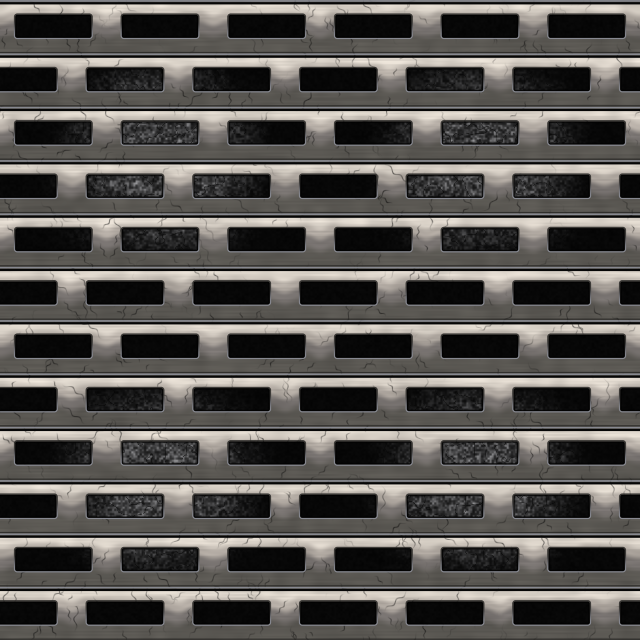
Reproduce this texture procedurally as a Shadertoy shader.

```glsl
// Worn metal slats with staggered rounded slots over a dark, patchily lit stone floor.

const float ROWS = 12.0;
const float COLUMNS = 6.0;
const float ROW_START = 0.0052;               // first seam, below the top edge
const float STAGGER = 0.328;                  // shift of odd rows, in columns
const vec2  SLOT_HALF = vec2(0.0597, 0.0181); // half size, in canvas units
const float SLOT_CENTRE = 0.43;               // height in the row, from its top
const float SLOT_RADIUS = 0.0035;
const float RIM_WIDTH = 0.0022;
const float SCRATCH_WIDTH = 0.0008;
const float SCRATCH_STRENGTH = 0.62;

const vec3 PALE  = vec3(0.86, 0.83, 0.79);
const vec3 LIGHT = vec3(0.69, 0.66, 0.63);
const vec3 MID   = vec3(0.47, 0.45, 0.44);
const vec3 DEEP  = vec3(0.35, 0.34, 0.32);
const vec3 EDGE  = vec3(0.56, 0.57, 0.61);
const vec3 BLACK = vec3(0.025);
const vec3 STONE = vec3(0.27, 0.27, 0.275);

float hash(vec2 p) {
    vec3 q = fract(vec3(p.xyx) * 0.1031);
    q += dot(q, q.yzx + 33.33);
    return fract((q.x + q.y) * q.z);
}

// Value noise over the canvas, wrapping after a whole number of cells
float noise(vec2 uv, vec2 cells) {
    vec2 p = uv * cells, i = floor(p), f = fract(p);
    f = f * f * (3.0 - 2.0 * f);
    vec2 a = mod(i, cells), b = mod(i + 1.0, cells);
    return mix(mix(hash(a), hash(vec2(b.x, a.y)), f.x),
               mix(hash(vec2(a.x, b.y)), hash(b), f.x), f.y);
}

float roundedBox(vec2 p, vec2 halfSize, float radius) {
    vec2 q = abs(p) - halfSize + radius;
    return length(max(q, 0.0)) + min(max(q.x, q.y), 0.0) - radius;
}

float band(float x, float centre, float halfWidth, float soft) {
    return 1.0 - smoothstep(halfWidth - soft, halfWidth + soft, abs(x - centre));
}

// Short bent strokes, mostly upright, one at most per wrapped cell
float scratches(vec2 uv, float cells, float seed, float px) {
    vec2 cell = floor(uv * cells);
    float ink = 0.0;
    for (int j = -1; j <= 1; j++)
    for (int i = -1; i <= 1; i++) {
        vec2 c = cell + vec2(i, j);
        vec2 id = mod(c, cells) + seed;
        vec2 centre = c + vec2(hash(id + 3.1), hash(id + 7.7));
        float angle = (hash(id + 11.3) - 0.5) * 2.0;
        float reach = mix(0.2, 0.75, hash(id + 17.9));
        vec2 d = uv * cells - centre;
        d = mat2(cos(angle), sin(angle), -sin(angle), cos(angle)) * d;
        d.x += (hash(id + 23.3) - 0.5) * d.y * d.y + 0.05 * sin(d.y * 14.0 + id.x);
        float along = 1.0 - smoothstep(0.2 * reach, reach, abs(d.y));
        float across = band(d.x / cells, 0.0, SCRATCH_WIDTH, max(px, 0.0006));
        ink = max(ink, along * across * step(0.45, hash(id + 31.7)));
    }
    return ink;
}

// Grainy stone, brightest at the middle of each quarter of the canvas
vec3 stoneFloor(vec2 uv) {
    vec2 wave = 0.5 - 0.5 * cos(uv * 12.566371);
    float glow = smoothstep(0.18, 0.95, wave.x * wave.y + 0.1 * noise(uv, vec2(24.0)));
    float grain = 0.6 * noise(uv, vec2(300.0)) + 0.4 * noise(uv, vec2(150.0));
    float vein = abs(noise(uv, vec2(64.0)) + 0.3 * noise(uv, vec2(160.0)) - 0.65);
    float texture_ = (0.25 + 1.5 * grain * grain + 0.35 * grain)
                   * mix(0.45, 1.0, smoothstep(0.0, 0.05, vein));
    return BLACK * (0.5 + grain) + STONE * texture_ * glow;
}

void mainImage(out vec4 fragColor, in vec2 fragCoord) {
    vec2 uv = fragCoord / iResolution.xy;
    float px = 1.0 / iResolution.y;

    // Place in the row (t runs downwards) and in the staggered column
    float down = (1.0 - uv.y - ROW_START) * ROWS;
    float row = floor(down), t = fract(down);
    float column = fract(uv.x * COLUMNS + STAGGER * mod(row, 2.0)) - 0.5;
    vec2 p = vec2(column / COLUMNS, (t - SLOT_CENTRE) / ROWS);
    float slot = roundedBox(p, SLOT_HALF, SLOT_RADIUS);

    // Curved slat: pale top, deep underside, light reaching lower between slots
    float bend = t - 0.07 * smoothstep(0.36, 0.5, abs(column));
    bend += 0.03 * (noise(uv, vec2(60.0, 24.0)) - 0.5);
    vec3 color = mix(PALE, LIGHT, smoothstep(0.08, 0.24, bend));
    color = mix(color, MID, smoothstep(0.27, 0.42, bend));
    color = mix(color, DEEP, smoothstep(0.46, 0.66, bend));

    // Brushing, blotches and scratches
    color *= 0.95 + 0.1 * noise(uv, vec2(16.0, 384.0));
    color *= 0.94 + 0.12 * noise(uv, vec2(48.0, 36.0));
    float wear = max(scratches(uv, 22.0, 0.0, px), scratches(uv, 37.0, 50.0, px));
    wear *= smoothstep(0.2, 0.65, noise(uv, vec2(18.0))) * (0.5 + 0.5 * noise(uv, vec2(200.0)));
    color *= 1.0 - SCRATCH_STRENGTH * wear;

    // Seam between slats: groove, lit lip, black gap
    float seam = fract(t + 0.5) - 0.5, soft = 0.6 * px * ROWS;
    color = mix(color, DEEP * 0.4, 0.75 * band(seam, -0.078, 0.012, soft));
    color = mix(color, EDGE, 0.85 * band(seam, -0.045, 0.014, soft));
    color = mix(color, BLACK, band(seam, 0.0, 0.021, soft));

    // Slot rim: shaded above, lit below
    vec3 rim = mix(DEEP * 0.45, EDGE, smoothstep(-0.6, 0.9, p.y / SLOT_HALF.y));
    color = mix(color, rim, 0.85 * band(slot, 0.4 * RIM_WIDTH, 0.5 * RIM_WIDTH, 0.6 * px));

    // Floor seen through the slot, shaded at its walls
    vec3 inside = stoneFloor(uv) * smoothstep(0.0, 0.004, -slot);
    color = mix(color, inside, 1.0 - smoothstep(-0.7 * px, 0.7 * px, slot));
    fragColor = vec4(color, 1.0);
}
```
